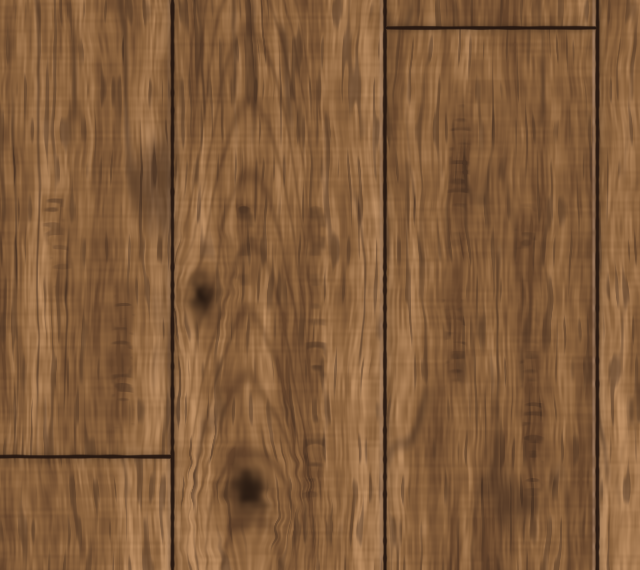
This texture is drawn by a Shadertoy shader. Its source:

```glsl
// Hand-scraped wood floor: tall planks with dark bevelled seams and staggered end joints.
// Stretched value noise gives grain and pores; parabolic rings give the arched figure,
// and looped ellipses and bands give knots and cross-grain chatter marks.

const float PLANK_WIDTH = 0.332;               // lengths are in canvas widths
const float FIRST_SEAM  = 0.2695;
const float SEAM_HALF   = 0.0026;
const vec4  JOINT_Y     = vec4(0.177, -1.0, 0.847, -1.0);  // end joint per column
const vec4  EDGE_SHINE  = vec4(0.25, 0.65, 0.8, 0.0);      // bevel light per column
const vec4  PLANK_TONE  = vec4(0.0, 0.03, -0.08, 0.14);
const int   KNOTS = 2;
const vec4  KNOT[KNOTS] = vec4[KNOTS](         // centre, radii
    vec4(0.316, 0.430, 0.021, 0.036), vec4(0.387, 0.122, 0.034, 0.046));
const float ARCH_X     = 0.385;
const float ARCH_CURVE = 44.0;
const float ARCH_PITCH = 0.11;
const int   BANDS = 2;                         // chatter bands per plank
const float BAND_HALF  = 0.020;
const vec4  SHORT_REACH = vec4(0.09, 0.075, 0.255, 0.01);
const vec4  LONG_REACH  = vec4(0.13, 0.25, 0.255, 0.01);

const vec3 DARK_WOOD  = vec3(0.40, 0.27, 0.17);
const vec3 MID_WOOD   = vec3(0.55, 0.39, 0.24);
const vec3 LIGHT_WOOD = vec3(0.72, 0.54, 0.37);
const vec3 PORE       = vec3(0.28, 0.19, 0.13);
const vec3 KNOT_CORE  = vec3(0.14, 0.09, 0.06);
const vec3 GROOVE     = vec3(0.14, 0.085, 0.06);
const vec3 BEVEL      = vec3(0.74, 0.58, 0.46);

float hash(vec2 p) {
    vec3 q = fract(p.xyx * 0.1031);
    q += dot(q, q.yzx + 33.33);
    return fract((q.x + q.y) * q.z);
}

float noise(vec2 p) {
    vec2 i = floor(p), f = fract(p);
    f = f * f * (3.0 - 2.0 * f);
    return mix(mix(hash(i), hash(i + vec2(1, 0)), f.x),
               mix(hash(i + vec2(0, 1)), hash(i + vec2(1, 1)), f.x), f.y);
}

float fbm(vec2 p) {
    float sum = 0.0, amp = 0.533;
    for (int i = 0; i < 4; i++) {
        sum += amp * noise(p);
        p = p * 2.03 + 17.1;
        amp *= 0.5;
    }
    return sum;
}

// Wood colour at p for one plank
vec3 wood(vec2 p, int col, float id, float across) {
    vec2 seed = vec2(id * 37.0 + 11.0, id * 19.0 + 5.0);
    float figured = col == 1 ? 1.0 : 0.0;

    // Grain flow, bent around the knots
    vec2 q = p;
    q.x += 0.030 * (fbm(p * vec2(7.0, 4.0) + seed) - 0.5);
    float core = 0.0, halo = 0.0;
    for (int i = 0; i < KNOTS; i++) {
        vec2 d = (p - KNOT[i].xy) / KNOT[i].zw;
        d += 0.5 * (vec2(noise(p * 60.0), noise(p * 60.0 + 9.0)) - 0.5);
        float r2 = dot(d, d);
        q.x -= figured * 0.7 * (p.x - KNOT[i].x) * exp(-0.2 * r2);
        core = max(core, figured * exp(-1.8 * r2));
        halo = max(halo, figured * exp(-0.5 * r2));
    }

    // Layers of tone, from broad to fine
    float broad  = fbm(q * vec2(13.0, 2.2) + seed);
    float streak = fbm(q * vec2(65.0, 3.5) + seed);
    float fine   = noise(q * vec2(260.0, 28.0) + seed);
    float axis   = mix(p.x - across * PLANK_WIDTH + 0.4 * hash(seed), ARCH_X, figured);
    float rise   = q.y + ARCH_CURVE * pow(q.x - axis, 2.0) + 0.07 * broad;
    float ring   = pow(0.5 + 0.5 * cos(6.2832 * rise / ARCH_PITCH), 6.0);
    ring *= smoothstep(0.13, 0.05, abs(q.x - axis)) * mix(0.25, 1.0, figured);
    float saw = noise(vec2(p.x * 12.0, p.y * 190.0) + seed) - 0.5;
    float tone = 0.52 + PLANK_TONE[col] + 0.95 * (broad - 0.5) + 0.85 * (streak - 0.5)
               + 0.42 * (fine - 0.5) + 0.12 * saw - 0.22 * ring
               + figured * 0.28 * smoothstep(0.78, 0.96, across);

    // Short pores and long wandering mineral lines
    float pore = smoothstep(0.66, 0.9, noise(q * vec2(180.0, 16.0) + seed.yx));
    float vein = smoothstep(0.07, 0.0, abs(noise(q * vec2(24.0, 2.6) + seed) - 0.5));
    float worn = smoothstep(0.42, 0.68, fbm(p * vec2(16.0, 5.0) + seed.yx));
    float mark = 0.45 * pore + 0.55 * vein * worn + 0.22 * ring * fine;

    // Chatter: stained vertical bands crossed by ragged ticks
    for (int i = 0; i < BANDS; i++) {
        float k = float(i);
        vec2 c = vec2(0.35 + 0.33 * k + (col == 0 ? 0.11 : 0.0), 0.51 - 0.17 * k);
        float reach = mix(SHORT_REACH[col], LONG_REACH[col], k);
        float dx = (across - c.x) * PLANK_WIDTH + 0.022 * (noise(vec2(p.y * 9.0, id + k)) - 0.5);
        float band = smoothstep(BAND_HALF, 0.5 * BAND_HALF, abs(dx))
                   * smoothstep(1.0, 0.75, abs(p.y - c.y) / reach);
        band *= 0.35 + 0.65 * smoothstep(0.3, 0.6, noise(vec2(p.y * 13.0, 7.0 * k + id)));
        float pitch = mix(135.0, 85.0, figured);
        float tick = smoothstep(0.55, 0.85, noise(vec2(dx * 45.0 + seed.x, (p.y + 6.0 * dx * dx) * pitch)));
        tone -= 0.28 * band;
        mark += band * tick * mix(0.45, 0.75, figured);
    }

    tone = clamp(tone - 0.45 * halo, 0.0, 1.1);
    vec3 color = tone < 0.5 ? mix(DARK_WOOD, MID_WOOD, tone * 2.0)
                            : mix(MID_WOOD, LIGHT_WOOD, tone * 2.0 - 1.0);
    color = mix(color, PORE, clamp(mark, 0.0, 0.85));
    return mix(color, KNOT_CORE, 0.9 * core);
}

void mainImage(out vec4 fragColor, in vec2 fragCoord) {
    vec2 p = fragCoord / iResolution.x;
    float px = 1.0 / iResolution.x;

    // Plank layout
    float u = (p.x - FIRST_SEAM) / PLANK_WIDTH + 1.0;
    int col = clamp(int(floor(u)), 0, 3);
    float side = (fract(u + 0.5) - 0.5) * PLANK_WIDTH;   // positive right of a seam
    float end = p.y - JOINT_Y[col];
    float id = float(col) + 5.0 * step(0.0, end);
    vec3 color = wood(p, col, id, fract(u));

    // Bevel light left of seams, soft shade around every gap
    float chip = noise(p * vec2(40.0, 110.0));
    float shine = smoothstep(0.0045, 0.0, abs(side + 0.0055)) * EDGE_SHINE[col];
    color = mix(color, BEVEL, shine * (0.55 + 0.45 * chip));
    float gap = min(abs(side), abs(end));
    color *= 1.0 - 0.28 * exp(-gap / 0.006);

    // Dark grooves with a slightly chipped edge
    float halfWidth = SEAM_HALF * (0.75 + 0.5 * chip);
    color = mix(color, GROOVE, 0.92 * smoothstep(halfWidth + px, halfWidth - px, gap));
    fragColor = vec4(color, 1.0);
}
```
